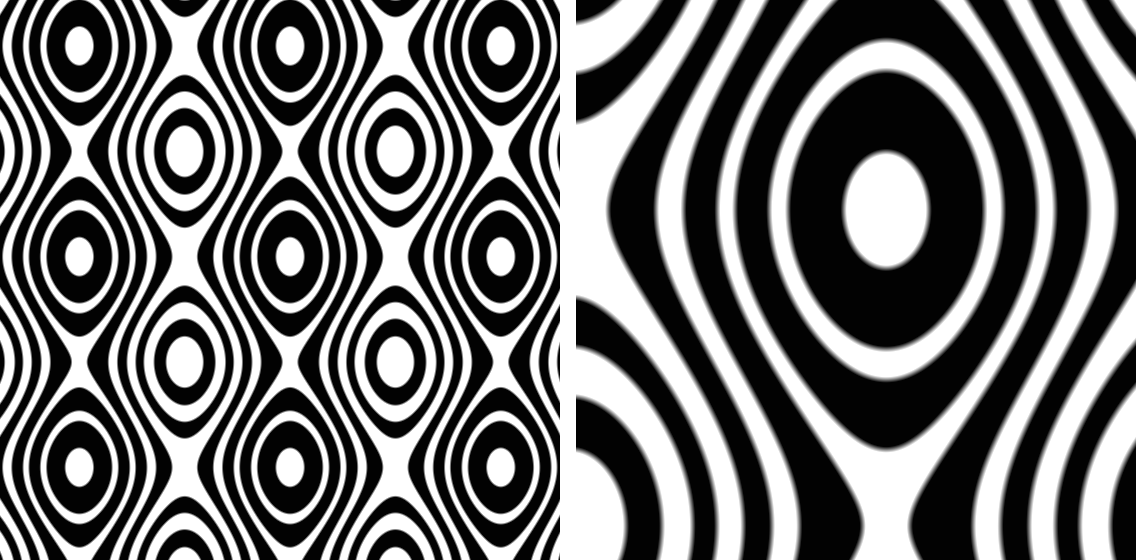
Left: the whole. Right: its middle third, enlarged.
Give the GLSL for this pattern, as a Shadertoy shader.

```glsl
// Black and white op-art contours: a wave field with peaks, dips and saddles
// is cut at a list of heights, and every cut swaps ink and paper. Rings form
// around the extremes and wavy vertical bands run between them.

const float TAU = 6.2831853;
const float VERTICAL_WEIGHT = 0.54; // below 1 stretches the rings vertically

// Heights at which the colour swaps, from peak to dip
const float CUTS[12] = float[12](
    1.452, 1.10, 0.937, 0.608, 0.433, 0.11,
    -0.118, -0.39, -0.65, -0.886, -1.151, -1.39);

// Wave height in x, its slope per unit of phase in yz
vec3 waveField(vec2 phase) {
    vec2 weight = vec2(1.0, VERTICAL_WEIGHT);
    return vec3(dot(weight, cos(phase)), -weight * sin(phase));
}

void mainImage(out vec4 fragColor, in vec2 fragCoord) {
    vec2 uv = fragCoord / iResolution.y;

    // One full wave per repeat, with a peak near the middle of the canvas
    float frequency = TAU / 0.3763;
    vec3 field = waveField((uv - vec2(0.518, 0.5417)) * frequency);

    // Edge softness in canvas units, turned into a height difference
    float halfEdge = max(0.0018, 0.7 / iResolution.y);
    float softness = halfEdge * frequency * length(field.yz) + 0.0001;

    // Each cut passed flips the sign: positive is paper, negative is ink
    float side = 1.0;
    for (int i = 0; i < 12; i++) {
        side *= clamp((field.x - CUTS[i]) / softness, -1.0, 1.0);
    }

    float paper = 0.5 + 0.5 * side;
    fragColor = vec4(vec3(mix(0.006, 1.0, paper)), 1.0);
}
```
